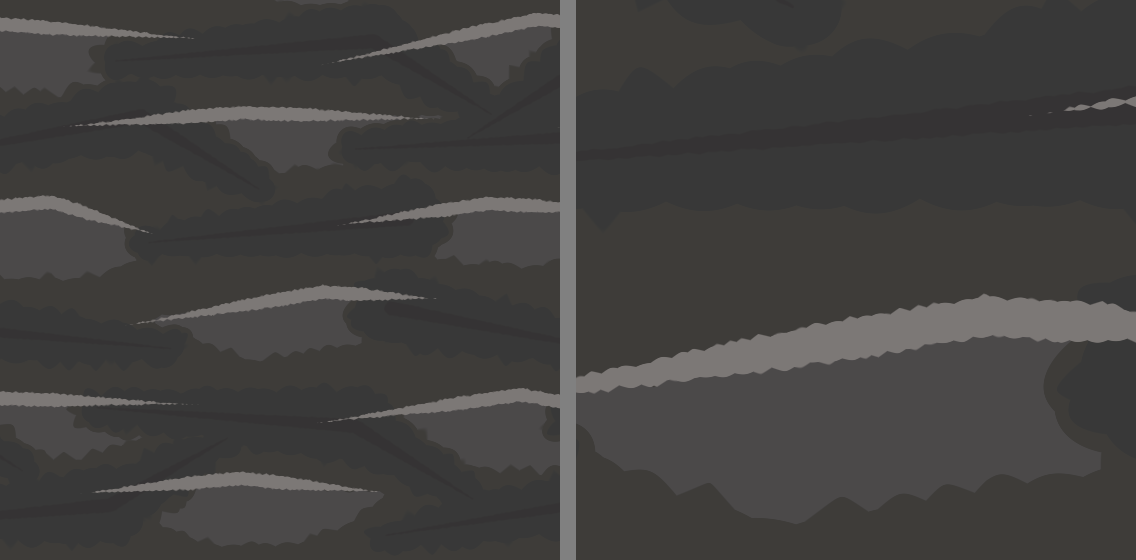
Left, the full canvas; right, a detail of the centre.
A Shadertoy shader for this pattern:

```glsl
// Dark cracked bark: scalloped shadow bands around cracks, with pale ridge highlights over grey plates.

const vec3 BROWN_BASE  = vec3(0.242, 0.236, 0.225);
const vec3 SHADOW_GREY = vec3(0.220, 0.221, 0.219);
const vec3 CRACK_DARK  = vec3(0.207, 0.199, 0.203);
const vec3 PLATE_GREY  = vec3(0.293, 0.285, 0.288);
const vec3 RIDGE_LIGHT = vec3(0.488, 0.470, 0.462);

const vec2 CELL = vec2(0.85, 0.1667);   // spacing of ridges in canvas units

vec2 hash2(vec2 p) {
    vec3 q = fract(vec3(p.xyx) * vec3(0.1031, 0.1030, 0.0973));
    q += dot(q, q.yzx + 33.33);
    return fract((q.xx + q.yz) * q.zy);
}

// Distance to the nearest scattered point, centred near zero
float cellular(vec2 p) {
    vec2 id = floor(p), f = fract(p);
    float nearest = 4.0;
    for (int j = -1; j <= 1; j++)
    for (int i = -1; i <= 1; i++) {
        vec2 o = vec2(i, j);
        vec2 r = o + 0.15 + 0.7 * hash2(id + o + 50.0) - f;
        nearest = min(nearest, dot(r, r));
    }
    return sqrt(nearest) - 0.42;
}

// Position along a segment (x) and distance from it (y)
vec2 alongSegment(vec2 p, vec2 a, vec2 b) {
    vec2 pa = p - a, ba = b - a;
    float h = clamp(dot(pa, ba) / dot(ba, ba), 0.0, 1.0);
    return vec2(h, length(pa - ba * h));
}

// Tapered stroke: x = shadow band, y = crack core
vec2 crackStroke(vec2 p, vec2 thick, vec2 thin, float bandWidth) {
    vec2 s = alongSegment(p, thick, thin);
    return s.y - vec2(mix(bandWidth, 0.03, s.x), mix(0.0125, 0.001, s.x));
}

// Bent ridge: x = tapered highlight, y = plate hanging below it
vec2 ridgeAndPlate(vec2 p, float halfLen, float peak, vec2 drop, float depth) {
    float u = p.x < peak ? (p.x + halfLen) / (peak + halfLen)
                         : (halfLen - p.x) / (halfLen - peak);
    float y = p.y + (1.0 - u) * (p.x < peak ? drop.x : drop.y);
    float highlight = abs(y) - 0.0118 * min(1.5 * u, 1.0);
    float side = (p.x - 0.03) / halfLen;
    float plate = max(y, -y - depth * (1.0 - side * side));
    return vec2(highlight, plate);
}

float cover(float d, float aa) {
    return 1.0 - smoothstep(-aa, aa, d);
}

void mainImage(out vec4 fragColor, in vec2 fragCoord) {
    vec2 uv = fragCoord / iResolution.y;
    float aa = 0.8 / iResolution.y;
    float scallop = 0.028 * cellular(uv * 28.0);
    float grain = 0.0045 * cellular(uv * 100.0);

    float highlight = 1.0, plate = 1.0, band = 1.0, crack = 1.0;
    float row = floor(uv.y / CELL.y - 0.3);

    for (int j = -3; j <= 2; j++) {
        float r = row + float(j);
        float stagger = 0.03 + 0.5 * mod(r, 2.0);
        float column = floor(uv.x / CELL.x - stagger);
        for (int i = -1; i <= 1; i++) {
            vec2 id = vec2(column + float(i), r);
            vec2 h1 = hash2(id + 11.0), h2 = hash2(id + 23.0);
            vec2 h3 = hash2(id + 37.0), h4 = hash2(id + 71.0);
            vec2 center = (id + vec2(stagger + 0.5, 0.8)) * CELL
                        + (h1 - 0.5) * vec2(0.12, 0.03);
            vec2 p = uv - center;

            // Ridge with its plate
            vec2 ridge = ridgeAndPlate(p, mix(0.23, 0.33, h2.x), 0.2 * h2.y - 0.1,
                                       vec2(0.02, 0.01) + 0.07 * h3 * h3,
                                       mix(0.10, 0.14, h3.y));
            highlight = min(highlight, ridge.x);
            plate = min(plate, ridge.y);

            // Long crack above the ridge
            float side = h4.x < 0.5 ? -1.0 : 1.0;
            float slope = 0.1 * (h4.y - 0.5);
            vec2 thick = vec2(0.22 * side, 0.11 + slope);
            vec2 thin = vec2(-0.24 * side, 0.11 - slope);
            vec2 stroke = crackStroke(p, thick, thin, 0.07);

            // Diagonal branch from its thick end
            if (h1.x < 0.6) {
                vec2 tip = thick + vec2(0.21 * side, h3.x < 0.5 ? -0.13 : 0.12);
                stroke = min(stroke, crackStroke(p, thick, tip, 0.06));
            }
            band = min(band, stroke.x);
            crack = min(crack, stroke.y);
        }
    }

    // Paint from the back to the front
    vec3 color = BROWN_BASE;
    color = mix(color, PLATE_GREY, cover(plate - scallop * 0.8, aa));
    color = mix(color, BROWN_BASE, cover(band - 0.014 + scallop, aa));
    color = mix(color, SHADOW_GREY, cover(band + scallop, aa));
    color = mix(color, CRACK_DARK, cover(crack + grain * 0.5, aa * 1.5));
    color = mix(color, RIDGE_LIGHT, cover(highlight + grain, aa));
    fragColor = vec4(color, 1.0);
}
```
